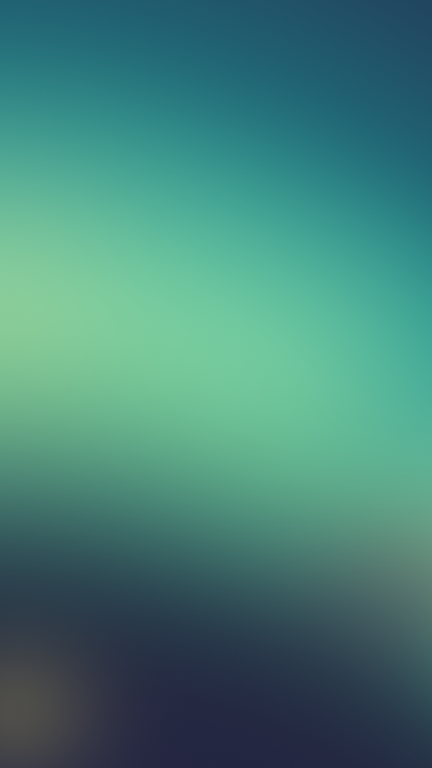
Reproduce this background procedurally as a WebGL 1 fragment shader.

```glsl
precision highp float;
// Soft blurred aurora: a curved green band between teal and navy, with edge glows.

uniform vec2 u_resolution;

// Cubic B-spline weight, nonzero within two stops.
float splineWeight(float offset) {
  float d = abs(offset);
  float outer = max(2.0 - d, 0.0);
  float inner = max(1.0 - d, 0.0);
  return (outer * outer * outer - 4.0 * inner * inner * inner) / 6.0;
}

// Colour in rgb, accumulated weight in a.
vec4 stop(float position, float index, vec3 color) {
  return vec4(color, 1.0) * splineWeight(position - index);
}

// Evenly spaced colour stops, blended smoothly from top to bottom.
vec3 bandColor(float s) {
  vec4 sum = stop(s, 0.0, vec3(0.13, 0.26, 0.365));
  sum += stop(s, 1.0, vec3(0.13, 0.33, 0.41));
  sum += stop(s, 2.0, vec3(0.12, 0.40, 0.46));
  sum += stop(s, 3.0, vec3(0.20, 0.585, 0.56));
  sum += stop(s, 4.0, vec3(0.365, 0.745, 0.62));
  sum += stop(s, 5.0, vec3(0.49, 0.82, 0.63));
  sum += stop(s, 6.0, vec3(0.42, 0.75, 0.575));
  sum += stop(s, 7.0, vec3(0.275, 0.525, 0.465));
  sum += stop(s, 8.0, vec3(0.153, 0.243, 0.30));
  sum += stop(s, 9.0, vec3(0.137, 0.145, 0.247));
  sum += stop(s, 10.0, vec3(0.14, 0.15, 0.26));
  return sum.rgb / sum.a;
}

// Elliptical Gaussian falloff.
float glow(vec2 uv, vec2 center, vec2 radius) {
  vec2 d = (uv - center) / radius;
  return exp(-dot(d, d));
}

float hash(vec2 p) {
  return fract(sin(dot(p, vec2(12.9898, 78.233))) * 43758.5453);
}

void main() {
  vec2 uv = gl_FragCoord.xy / u_resolution;

  // The band sinks increasingly steeply towards the right.
  float sink = uv.x * (0.333 + 1.333 * uv.x);
  vec3 color = bandColor((1.0 - uv.y) * 8.533 - sink + 1.667);

  // Signed tints: warm left edge, brown corner, cool and grey right edge.
  vec3 warmTint = vec3(0.078, 0.004, -0.016);
  vec3 brownTint = vec3(0.17, 0.157, 0.035);
  vec3 coolTint = vec3(-0.118, -0.086, -0.024);
  vec3 greyTint = vec3(0.03, -0.13, -0.067);
  color += warmTint * glow(uv, vec2(0.0, 0.622), vec2(0.30, 0.20));
  color += brownTint * glow(uv, vec2(0.035, 0.075), vec2(0.20, 0.10));
  color += coolTint * glow(uv, vec2(1.0, 0.453), vec2(0.30, 0.143));
  color += greyTint * glow(uv, vec2(1.0, 0.251), vec2(0.30, 0.117));

  // Faint dither against banding.
  color += (hash(uv) - 0.5) / 255.0;
  gl_FragColor = vec4(color, 1.0);
}
```
